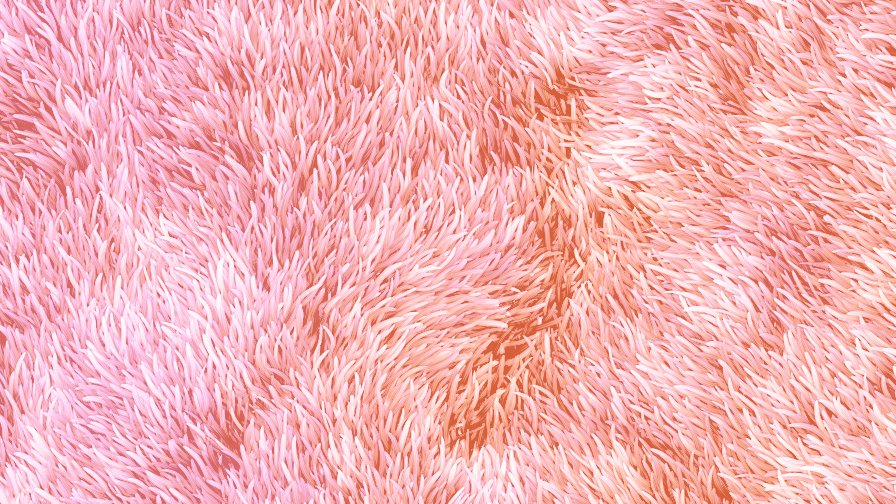
Reproduce this texture procedurally as a WebGL 2 fragment shader.

```glsl
#version 300 es
precision highp float;

uniform vec2 u_resolution;
out vec4 fragColor;

const int LAYERS = 7;
const int REACH = 2;

vec4 hash4(vec2 p) {
    vec4 q = fract(p.xyxy * vec4(0.1031, 0.1030, 0.0973, 0.1099));
    q += dot(q, q.wzxy + 33.33);
    return fract((q.xxyz + q.yzzw) * q.zywx);
}

float valueNoise(vec2 p) {
    vec2 cell = floor(p), f = fract(p);
    f = f * f * (3.0 - 2.0 * f);
    float low = mix(hash4(cell).x, hash4(cell + vec2(1, 0)).x, f.x);
    float high = mix(hash4(cell + vec2(0, 1)).x, hash4(cell + vec2(1, 1)).x, f.x);
    return mix(low, high, f.y);
}

float blob(vec2 p, vec2 center, vec2 radius) {
    vec2 d = (p - center) / radius;
    return exp(-dot(d, d));
}

float crease(vec2 p, vec2 a, vec2 b, float width) {
    vec2 ab = b - a;
    float t = clamp(dot(p - a, ab) / dot(ab, ab), 0.0, 1.0);
    float d = length(p - a - ab * t) / width;
    return exp(-d * d);
}

// Folds where the pile parts and shows its roots
float foldShadow(vec2 p) {
    float upper = crease(p, vec2(1.11, 0.80), vec2(1.13, 0.50), 0.07);
    float lower = crease(p, vec2(1.13, 0.48), vec2(0.94, 0.15), 0.07);
    float side = 0.8 * crease(p, vec2(1.14, 0.58), vec2(1.32, 0.62), 0.07);
    float left = 0.5 * crease(p, vec2(0.62, 0.36), vec2(0.45, 0.14), 0.05);
    float patches = 0.35 + 0.9 * valueNoise(p * 15.0 + 31.0);
    return max(max(upper, lower), max(side, left)) * patches;
}

// Direction in which the hair tips lean
float pileAngle(vec2 p) {
    float angle = mix(2.10, 1.65, smoothstep(0.1, 0.85, p.x));
    angle = mix(angle, 0.55, blob(p, vec2(0.88, 0.40), vec2(0.28, 0.20)));
    float seam = 1.12 - 0.16 * (1.0 - smoothstep(0.1, 0.5, p.y));
    float rightLean = 2.65 - 0.35 * (1.0 - smoothstep(0.1, 0.6, p.y));
    angle = mix(angle, rightLean, smoothstep(-0.05, 0.14, p.x - seam));
    return angle + 1.1 * (valueNoise(p * 6.0 + 3.7) - 0.5);
}

// Broad light and shade over the surface
float broadTone(vec2 p, float shadow) {
    float tone = 0.69 + 0.34 * (valueNoise(p * vec2(5.0, 4.0) + 11.0) - 0.5);
    tone += 0.34 * (valueNoise(p * 13.0 + 5.0) - 0.5);
    tone += 0.24 * blob(p, vec2(0.27, 0.40), vec2(0.20, 0.16));
    tone += 0.26 * blob(p, vec2(1.32, 0.76), vec2(0.22, 0.11));
    tone -= 0.16 * blob(p, vec2(0.10, 0.82), vec2(0.30, 0.18));
    return tone - 0.24 * shadow;
}

// Returns along-hair position, cross-hair position, coverage and halo
vec4 hair(vec2 q, float angle, float halfLength, float halfWidth, float bend, float soft) {
    vec2 dir = vec2(cos(angle), sin(angle));
    q = vec2(dot(q, dir), dot(q, vec2(-dir.y, dir.x)));
    float s = q.x / halfLength;
    float across = q.y + bend * halfLength * (s * s - 0.3);
    float width = halfWidth * sqrt(max(1.0 - s * s * s * s, 0.0)) * (1.0 - 0.15 * s);
    float ends = smoothstep(-1.0, -0.3, s) * (1.0 - smoothstep(0.9, 1.0, s));
    float cover = 1.0 - smoothstep(width - soft, width + soft, abs(across));
    float halo = 1.0 - smoothstep(width, width + 0.006, abs(across));
    return vec4(0.5 + 0.5 * s, clamp(across / halfWidth, -1.0, 1.0), cover * ends, halo * ends);
}

vec3 furColor(float tone, float warmth) {
    vec3 deep = mix(vec3(0.85, 0.42, 0.48), vec3(0.84, 0.37, 0.22), warmth);
    vec3 middle = mix(vec3(0.96, 0.64, 0.74), vec3(0.97, 0.64, 0.54), warmth);
    vec3 pale = mix(vec3(0.99, 0.77, 0.91), vec3(1.00, 0.77, 0.71), warmth);
    vec3 light = mix(vec3(1.00, 0.90, 0.97), vec3(1.00, 0.91, 0.89), warmth);
    vec3 color = mix(deep, middle, smoothstep(-0.04, 0.30, tone));
    color = mix(color, pale, smoothstep(0.28, 0.60, tone));
    color = mix(color, light, smoothstep(0.56, 0.88, tone));
    return mix(color, vec3(1.0, 0.98, 0.98), smoothstep(0.88, 1.2, tone));
}

void main() {
    vec2 p = gl_FragCoord.xy / u_resolution.y;
    float soft = max(0.0016, 0.6 / u_resolution.y);
    float shadow = foldShadow(p);
    float tone = broadTone(p, shadow);
    float warmth = 0.04 + 0.60 * smoothstep(0.15, 1.15, p.x) + 0.45 * shadow;
    warmth += 0.5 * (valueNoise(p * 4.0 + 23.0) - 0.5);

    // Hairs stacked from root to surface; x is tone, y is warmth
    vec2 fur = vec2(tone - 0.55, warmth + 0.3);
    for (int layer = 0; layer < LAYERS; layer++) {
        float height = float(layer) / float(LAYERS - 1);
        float size = mix(0.029, 0.027, height);
        vec2 grid = p / size + float(layer) * vec2(0.37, 0.61);
        vec2 home = floor(grid);
        for (int j = REACH; j >= -REACH; j--)
        for (int i = -REACH; i <= REACH; i++) {
            vec2 cell = home + vec2(i, j);
            vec4 shape = hash4(cell + float(layer) * 37.0 + 50.0);
            vec4 look = hash4(cell + float(layer) * 71.0 + 190.0);
            if (look.w < 0.4 * shadow * height) continue;
            vec2 offset = (grid - cell - shape.xy) * size;
            float angle = pileAngle(p - offset) + (0.8 + 0.8 * shadow) * (shape.z - 0.5);
            vec4 h = hair(offset, angle, mix(0.030, 0.051, shape.w),
                          mix(0.0028, 0.0064, look.x), 0.7 * (look.y - 0.5), soft);
            // Each hair shades its neighbours, then covers them
            fur.x -= 0.15 * h.w * (1.0 - h.z);
            float hairTone = tone + (0.62 + 0.3 * shadow) * (look.z - 0.5);
            hairTone += mix(-0.40, 0.24, h.x) - 0.22 * h.y * h.y;
            hairTone += 0.07 * cos(9.0 * h.y + 6.0 * look.y) - 0.1 * (1.0 - height);
            float hairWarmth = warmth + 0.35 * (look.y - 0.5) + 0.75 * (0.62 - h.x);
            fur = mix(fur, vec2(hairTone, hairWarmth), 0.94 * h.z);
        }
    }
    fragColor = vec4(furColor(fur.x, clamp(fur.y, 0.0, 1.0)), 1.0);
}
```
